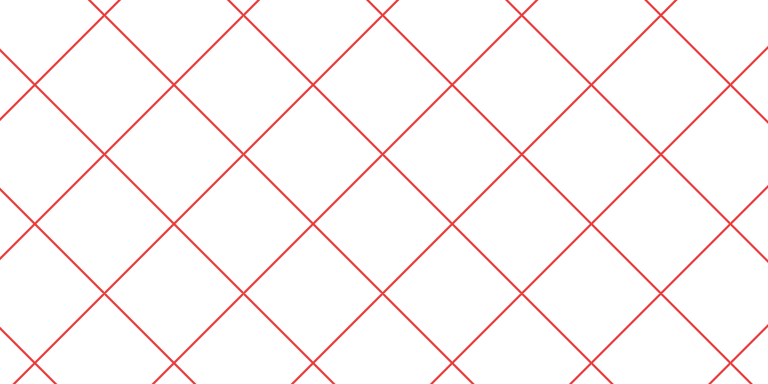
Write a WebGL 1 fragment shader that draws this pattern.

```glsl
precision highp float;

// Thin red diagonal lattice on white: two families of parallel lines at
// 45 degrees, each a repeated distance to the nearest line, joined as one
// flat stroke. Lengths are fractions of the canvas height.

uniform vec2 u_resolution;

const vec3 PAPER_COLOR = vec3(1.0);
const vec3 LINE_COLOR = vec3(0.91, 0.22, 0.22);
const float DIAMOND_SIZE = 0.3623;              // corner to corner
const float LINE_WIDTH = 0.0056;
const vec2 CROSSING = vec2(0.9965, 0.598);      // one lattice crossing
const float EDGE_PIXELS = 0.7;                  // half width of edge smoothing
const float INV_SQRT2 = 0.70710678;

// Distance along one axis to the nearest multiple of the period.
vec2 repeatDistance(vec2 p, float period) {
  return abs(fract(p / period + 0.5) - 0.5) * period;
}

void main() {
  float pixel = 1.0 / u_resolution.y;
  vec2 p = gl_FragCoord.xy * pixel - CROSSING;

  // Turn by 45 degrees so both line families become axis aligned.
  vec2 diagonal = vec2(p.x + p.y, p.x - p.y) * INV_SQRT2;
  vec2 lineDist = repeatDistance(diagonal, DIAMOND_SIZE * INV_SQRT2);

  // Union of the two families, with a smoothed edge.
  float edgeDist = min(lineDist.x, lineDist.y) - 0.5 * LINE_WIDTH;
  float edge = EDGE_PIXELS * pixel;
  float coverage = 1.0 - smoothstep(-edge, edge, edgeDist);

  gl_FragColor = vec4(mix(PAPER_COLOR, LINE_COLOR, coverage), 1.0);
}
```
